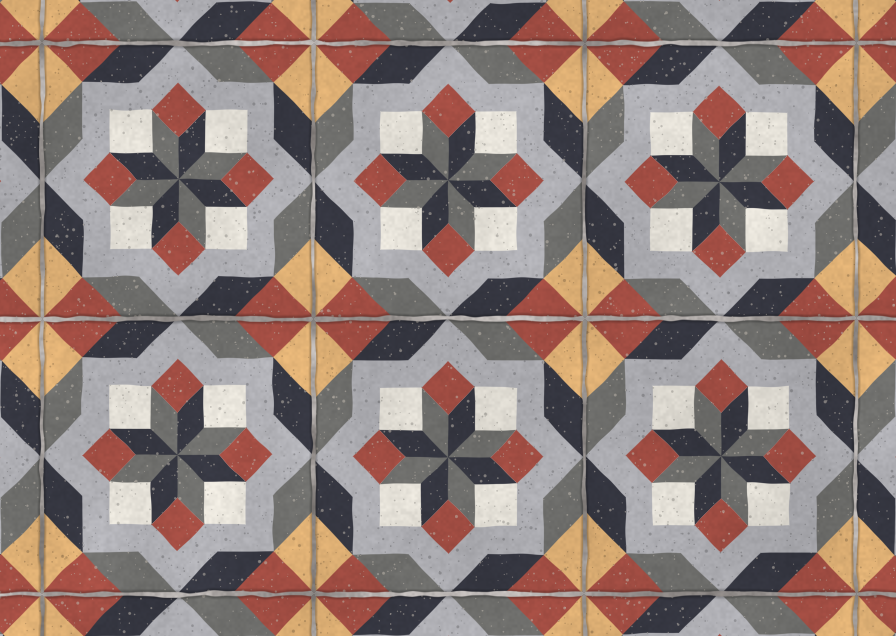
This pattern is drawn by a WebGL 1 fragment shader. Its source:

```glsl
precision highp float;
uniform vec2 u_resolution;

#define REPEATS vec2(3.303, 2.309)
#define OFFSET vec2(0.155, 0.152)
#define STAR_SQUARE 0.705
#define PETAL 0.195
#define DIAMOND_AT 0.505
#define GROUT 0.014
#define WARP 0.014
#define TILE_SHIFT 0.022
#define GRAIN 0.10

const vec3 SILVER = vec3(0.675, 0.675, 0.695);
const vec3 IVORY = vec3(0.885, 0.87, 0.835);
const vec3 GREY = vec3(0.425, 0.425, 0.415);
const vec3 BLACK = vec3(0.205, 0.21, 0.25);
const vec3 RED = vec3(0.63, 0.30, 0.26);
const vec3 OCHRE = vec3(0.86, 0.68, 0.45);

float hash(vec2 p) {
  vec3 q = fract(vec3(p.xyx) * 0.1031);
  q += dot(q, q.yzx + 33.33);
  return fract((q.x + q.y) * q.z);
}

float noise(vec2 p) {
  vec2 i = floor(p), f = fract(p);
  f = f * f * (3.0 - 2.0 * f);
  return mix(mix(hash(i), hash(i + vec2(1, 0)), f.x),
             mix(hash(i + vec2(0, 1)), hash(i + vec2(1, 1)), f.x), f.y);
}

// Coverage of a signed distance that is negative inside
float cover(float d, float aa) {
  return 1.0 - smoothstep(-aa, aa, d);
}

// One tile, with p spanning -1 to 1
vec3 tilePattern(vec2 p, float aa) {
  vec2 a = abs(p);
  float m = max(a.x, a.y), n = min(a.x, a.y);
  float turn = sign(p.x * p.y * (a.y - a.x));
  float pinwheel = turn * min(n, (m - n) * 0.707);

  // Border bands and split corner triangles
  vec3 col = mix(GREY, BLACK, cover(pinwheel, aa));
  vec3 corner = mix(OCHRE, RED, cover((a.x - a.y) * 0.707, aa));
  col = mix(col, corner, cover((2.0 * STAR_SQUARE - m - n) * 0.707, aa));

  // Eight-pointed field with four pale squares
  float star = min(m - STAR_SQUARE, (m + n - 1.0) * 0.707);
  col = mix(col, SILVER, cover(star, aa));
  float square = max(PETAL - 0.015 - n, m - DIAMOND_AT);
  col = mix(col, IVORY, cover(square, aa));

  // Two-tone petals, tipped with diamonds
  float petal = max(n - PETAL, (m - n - DIAMOND_AT + PETAL) * 0.707);
  col = mix(col, mix(BLACK, GREY, cover(pinwheel, aa)), cover(petal, aa));
  float diamond = (abs(m - DIAMOND_AT) + n - PETAL) * 0.707;
  return mix(col, RED, cover(diamond, aa));
}

// Sparse round flecks, one at most per cell
float flecks(vec2 p, float density, float aa) {
  vec2 id = floor(p);
  vec2 center = 0.3 + 0.4 * vec2(hash(id + 3.1), hash(id + 8.7));
  float radius = 0.08 + 0.2 * hash(id + 5.3);
  float dot0 = cover(length(fract(p) - center) - radius, aa);
  return dot0 * step(1.0 - density, hash(id + 17.9));
}

void main() {
  vec2 uv = gl_FragCoord.xy / u_resolution * REPEATS - OFFSET;
  vec2 seed = uv + 20.0;
  float aa = 1.5 * REPEATS.y / u_resolution.y;

  // Hand-cut edges and slightly misplaced inlays
  vec2 wobble = vec2(noise(seed * 13.0), noise(seed * 13.0 + 57.0)) - 0.5;
  vec2 id = floor(uv);
  vec2 shift = vec2(hash(id + 31.0), hash(id + 47.0)) - 0.5;
  vec2 p = 2.0 * fract(uv) - 1.0;
  vec3 col = tilePattern(p + wobble * WARP + shift * TILE_SHIFT, aa);

  // Tone per tile, mottling and fine grain
  float grain = 0.6 * noise(seed * 95.0) + 0.4 * noise(seed * 41.0) - 0.5;
  col *= 0.98 + 0.05 * hash(id + 71.0) + 0.08 * (noise(seed * 5.0) - 0.5);
  col *= 1.0 + GRAIN * grain;

  // Pale flecks on dark pieces, dark pits on light ones
  float luma = dot(col, vec3(0.3, 0.59, 0.11));
  vec3 fleckColor = mix(vec3(0.74, 0.71, 0.67), col * 0.65, step(0.55, luma));
  for (int i = 0; i < 2; i++) {
    float scale = 48.0 + 41.0 * float(i);
    float marks = flecks(seed * scale + 9.0 * float(i), 0.07, 0.5 * aa * scale);
    col = mix(col, fleckColor, 0.55 * marks);
  }

  // Uneven joints, with a darker rim and brighter worn stretches
  vec2 joint = abs(fract(uv + wobble * 0.007 + 0.5) - 0.5) * 2.0;
  float width = GROUT * (0.6 + 0.8 * noise(seed * 22.0));
  float edge = min(joint.x, joint.y * 0.85) - width;
  col *= 1.0 - 0.25 * cover(edge - 0.012, 0.012);
  float worn = noise(seed * vec2(4.0, 9.0)) + 0.25 * step(joint.y, joint.x);
  vec3 mortar = mix(vec3(0.47, 0.45, 0.44), vec3(0.76, 0.74, 0.73), clamp(worn, 0.0, 1.0));
  col = mix(col, mortar * (1.0 + 0.2 * grain), cover(edge, aa));

  gl_FragColor = vec4(col, 1.0);
}
```
